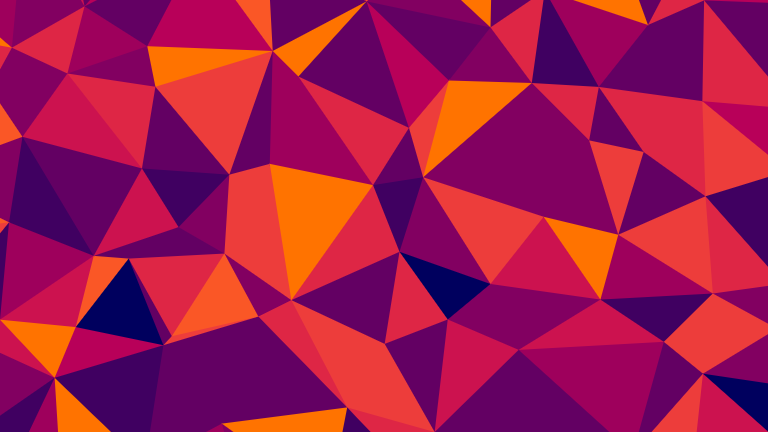
This background is drawn by a WebGL 1 fragment shader. Its source:

```glsl
precision highp float;

uniform vec2 u_resolution;

const float CELLS_PER_HEIGHT = 5.3;
const float GRID_ANGLE = 0.5;
const float JITTER = 0.96;

float hash(vec2 p) {
  return fract(sin(dot(p, vec2(127.1, 311.7))) * 43758.5);
}

float cross2(vec2 a, vec2 b) {
  return a.x * b.y - a.y * b.x;
}

// Each vertex stays in its own unit box, so no quad crosses itself.
vec2 gridVertex(vec2 id) {
  vec2 offset = vec2(hash(id), hash(id + 57.3));
  return id + 0.5 + JITTER * (offset - 0.5);
}

// Navy through purple and crimson to orange, by cumulative share.
vec3 palette(float tone) {
  if (tone < 0.06) return vec3(0.00, 0.00, 0.37);
  if (tone < 0.14) return vec3(0.25, 0.00, 0.38);
  if (tone < 0.29) return vec3(0.39, 0.00, 0.39);
  if (tone < 0.44) return vec3(0.51, 0.00, 0.38);
  if (tone < 0.51) return vec3(0.62, 0.00, 0.36);
  if (tone < 0.58) return vec3(0.72, 0.00, 0.35);
  if (tone < 0.67) return vec3(0.80, 0.07, 0.31);
  if (tone < 0.78) return vec3(0.87, 0.15, 0.27);
  if (tone < 0.89) return vec3(0.93, 0.24, 0.23);
  if (tone < 0.95) return vec3(0.98, 0.34, 0.15);
  return vec3(1.00, 0.45, 0.00);
}

// Evenly spread tones with some randomness on top.
vec3 facetColor(vec2 id, float side) {
  float spread = dot(id, vec2(0.414, 0.732)) + 0.309 * side;
  return palette(fract(spread + 0.4 * hash(id + 19.7 * side + 7.1)));
}

float edgeDistance(vec2 p, vec2 a, vec2 b) {
  return cross2(normalize(b - a), p - a);
}

// Coverage of a counter-clockwise triangle, smoothed over one pixel.
float triangleCoverage(vec2 p, vec2 a, vec2 b, vec2 c, float pixel) {
  float inside = min(edgeDistance(p, a, b),
                     min(edgeDistance(p, b, c), edgeDistance(p, c, a)));
  return clamp(inside / pixel + 0.5, 0.0, 1.0);
}

// True when the diagonal from a to c lies inside the quad.
bool diagonalInside(vec2 a, vec2 b, vec2 c, vec2 d) {
  return cross2(b - a, c - a) > 0.0 && cross2(c - a, d - a) > 0.0;
}

// Colour in rgb weighted by the coverage in a.
vec4 quadFacets(vec2 p, vec2 id, float pixel) {
  vec2 a = gridVertex(id);
  vec2 b = gridVertex(id + vec2(1.0, 0.0));
  vec2 c = gridVertex(id + vec2(1.0, 1.0));
  vec2 d = gridVertex(id + vec2(0.0, 1.0));

  // Split along the shorter valid diagonal.
  bool shorter = distance(a, c) < distance(b, d);
  bool splitAC = diagonalInside(a, b, c, d)
              && (shorter || !diagonalInside(b, c, d, a));

  float first, second;
  if (splitAC) {
    first = triangleCoverage(p, a, b, c, pixel);
    second = triangleCoverage(p, a, c, d, pixel);
  } else {
    first = triangleCoverage(p, a, b, d, pixel);
    second = triangleCoverage(p, b, c, d, pixel);
  }
  return first * vec4(facetColor(id, 0.0), 1.0)
       + second * vec4(facetColor(id, 1.0), 1.0);
}

vec3 facetMesh(vec2 p, float pixel) {
  vec2 cell = floor(p);
  vec4 sum = vec4(0.0);
  for (int y = -1; y <= 0; y++) {
    for (int x = -1; x <= 0; x++) {
      sum += quadFacets(p, cell + vec2(float(x), float(y)), pixel);
    }
  }
  return sum.rgb / max(sum.a, 0.001);
}

void main() {
  float pixel = CELLS_PER_HEIGHT / u_resolution.y;
  vec2 p = gl_FragCoord.xy * pixel;

  // Turn the grid so that its rows do not follow the canvas edges.
  float s = sin(GRID_ANGLE);
  float c = cos(GRID_ANGLE);
  p = mat2(c, s, -s, c) * p + vec2(13.0, 5.0);

  gl_FragColor = vec4(facetMesh(p, pixel), 1.0);
}
```
